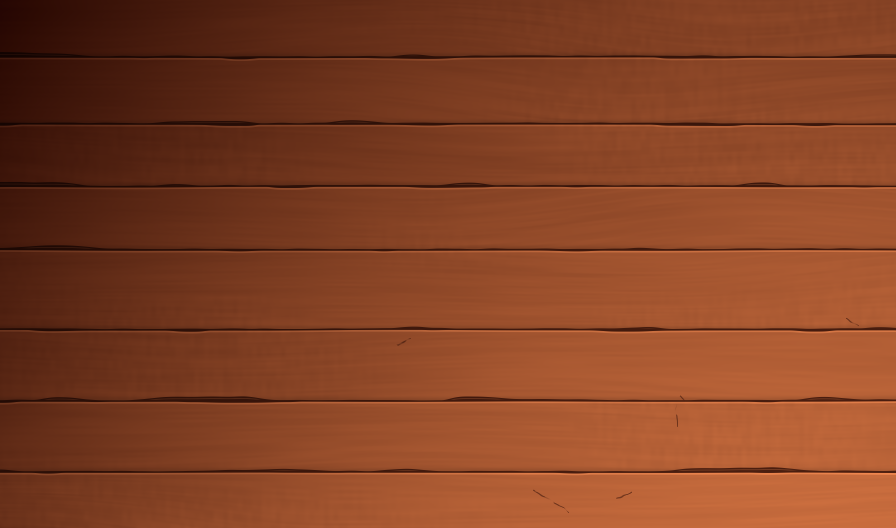
Reproduce this texture procedurally as a Shadertoy shader.

```glsl
const vec3 DARK_WOOD = vec3(0.25, 0.088, 0.04);
const vec3 LIGHT_WOOD = vec3(0.73, 0.39, 0.22);
const int SEAMS = 7;
const int CRACKS = 6;

// Seam heights, bottom to top, in canvas heights
const float SEAM_Y[SEAMS] = float[](0.106, 0.241, 0.376, 0.527, 0.647, 0.765, 0.892);

// Cracks: start point, then direction
const vec4 CRACK[CRACKS] = vec4[](
    vec4(1.013, 0.071, 0.064, -0.040), vec4(1.168, 0.055, 0.027, 0.013),
    vec4(1.604, 0.396, 0.022, -0.013), vec4(0.752, 0.347, 0.024, 0.010),
    vec4(1.280, 0.234, 0.002, -0.040), vec4(1.288, 0.248, 0.008, -0.008));

float hash(vec2 p) {
    vec3 q = fract(p.xyx * 0.1031);
    q += dot(q, q.yzx + 33.33);
    return fract((q.x + q.y) * q.z);
}

float noise(vec2 p) {
    vec2 cell = floor(p), f = fract(p);
    f = f * f * (3.0 - 2.0 * f);
    float low = mix(hash(cell), hash(cell + vec2(1, 0)), f.x);
    float high = mix(hash(cell + vec2(0, 1)), hash(cell + vec2(1, 1)), f.x);
    return mix(low, high, f.y);
}

// Smooth coverage of the strip between low and high
float band(float d, float low, float high, float px) {
    return clamp((d - low) / px + 0.5, 0.0, 1.0) - clamp((d - high) / px + 0.5, 0.0, 1.0);
}

float segmentDistance(vec2 p, vec2 start, vec2 dir) {
    vec2 v = p - start;
    return length(v - dir * clamp(dot(v, dir) / dot(dir, dir), 0.0, 1.0));
}

// Brightness: dim on the left and at the top
float lighting(vec2 uv) {
    return mix(0.06, 0.84, 1.0 - pow(1.0 - uv.x, 1.9)) + (0.5 - uv.y) * 0.55;
}

// Signed grain around zero, different for each plank
float woodGrain(vec2 p, float plank) {
    vec2 q = p + vec2(plank * 7.3, plank * 3.1);
    float y = q.y + noise(q * vec2(1.6, 5.0)) * 0.07;
    float fibre = noise(vec2(q.x * 9.0, y * 230.0)) - 0.5;
    float streak = noise(vec2(q.x * 2.0, y * 65.0)) - 0.5;
    float cloud = noise(q * vec2(2.5, 12.0)) - 0.5;
    float fleck = noise(q * vec2(110.0, 45.0)) - 0.5;
    float fleckArea = smoothstep(0.4, 0.8, noise(q * vec2(2.2, 6.0) + 40.0));
    return fibre * 0.055 + streak * 0.045 + cloud * 0.06 + fleck * fleckArea * 0.05;
}

// x: dark gap, y: lit edge below, z: splinter inside a chip, w: soft shade
vec4 seamLayers(vec2 p, float height, float seed, float px) {
    float d = p.y - height - (noise(vec2(p.x * 4.0, seed + 90.0)) - 0.5) * 0.0015;
    float chip = 0.0065 * smoothstep(0.55, 1.0, noise(vec2(p.x * 9.0, seed)));
    chip += 0.0014 * noise(vec2(p.x * 30.0, seed));
    float sag = 0.0022 * smoothstep(0.6, 0.95, noise(vec2(p.x * 11.0, seed + 50.0)));
    float bottom = -0.0014 - sag;
    float gap = band(d, bottom, 0.0012 + chip, px);
    float edge = band(d, bottom - 0.0034, bottom, px);
    float splinter = band(d, chip * 0.5, chip * 0.5 + 0.0014, px) * smoothstep(0.003, 0.005, chip);
    float shade = smoothstep(0.012, 0.0, d) * step(0.0, d);
    return vec4(gap, edge, splinter, shade);
}

float crackMask(vec2 p, float px) {
    vec2 q = p + (vec2(noise(p * 90.0), noise(p * 90.0 + 17.0)) - 0.5) * 0.005;
    float mask = 0.0;
    for (int i = 0; i < CRACKS; i++) {
        float d = segmentDistance(q, CRACK[i].xy, CRACK[i].zw);
        mask = max(mask, 1.0 - smoothstep(0.0, 0.0012 + px * 0.5, d));
    }
    return mask * smoothstep(0.15, 0.6, noise(p * 110.0 + 5.0));
}

void mainImage(out vec4 fragColor, in vec2 fragCoord) {
    float px = 1.0 / iResolution.y;
    vec2 uv = fragCoord / iResolution.xy;
    vec2 p = fragCoord * px;

    // Seams and plank index
    float plank = 0.0;
    vec4 seam = vec4(0.0);
    for (int i = 0; i < SEAMS; i++) {
        plank += step(SEAM_Y[i], p.y);
        seam = max(seam, seamLayers(p, SEAM_Y[i], float(i) * 5.0 + 3.0, px));
    }

    // Lit wood
    float light = lighting(uv);
    float tone = (hash(vec2(plank, 11.0)) - 0.5) * 0.05;
    float grain = woodGrain(p, plank) * clamp(0.4 + light, 0.3, 1.1);
    vec3 color = max(mix(DARK_WOOD, LIGHT_WOOD, light + tone + grain), vec3(0.06, 0.02, 0.01));

    // Wear, gaps and lit edges
    vec3 gapColor = color * vec3(0.40, 0.30, 0.27);
    vec3 edgeColor = color * 1.18 + vec3(0.06, 0.06, 0.045);
    color *= 1.0 - 0.14 * seam.w;
    color = mix(color, gapColor, crackMask(p, px) * 0.65);
    color = mix(color, edgeColor, seam.y * 0.8);
    color = mix(color, gapColor, seam.x);
    color = mix(color, edgeColor * 0.7, seam.z * 0.6);
    fragColor = vec4(color, 1.0);
}
```
